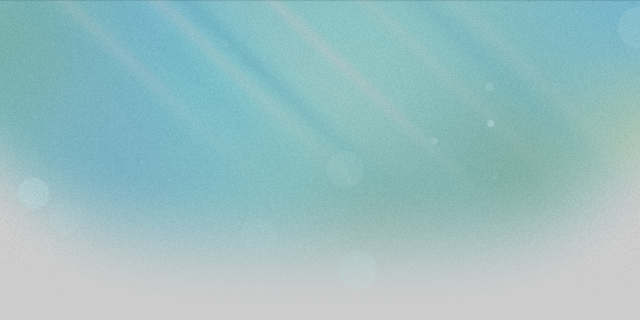
Give the GLSL for this background, as a Shadertoy shader.

```glsl
// Soft teal underwater haze with slanted light rays, pale discs and fine grain.

const vec3 TEAL       = vec3(0.51, 0.74, 0.76);
const vec3 CYAN       = vec3(0.46, 0.76, 0.81);
const vec3 BLUE       = vec3(0.46, 0.71, 0.80);
const vec3 DUSK_BLUE  = vec3(0.48, 0.69, 0.77);
const vec3 MOSS       = vec3(0.47, 0.68, 0.66);
const vec3 SAGE       = vec3(0.50, 0.68, 0.64);
const vec3 AQUA       = vec3(0.58, 0.78, 0.77);
const vec3 WARM       = vec3(0.67, 0.77, 0.69);
const vec3 FLOOR_GREY = vec3(0.80, 0.80, 0.80);
const vec3 RAY_LIGHT  = vec3(0.74, 0.77, 0.77);
const vec3 RAY_SHADE  = vec3(0.41, 0.67, 0.75);
const vec3 DISC_TINT  = vec3(0.74, 0.87, 0.88);

const float RAY_FAN     = 0.07;
const float GRAIN_CELLS = 384.0;
const float GRAIN_DEPTH = 0.045;
const float RIM_HEIGHT  = 0.003;
const int   SPECK_COUNT = 14;

// Rays: offset along the top edge, half width, strength (negative is shade)
const int RAY_COUNT = 10;
const vec3 RAYS[RAY_COUNT] = vec3[](
    vec3(0.08, 0.07, -0.16), vec3(0.20, 0.035, 0.22),
    vec3(0.35, 0.06, -0.22), vec3(0.49, 0.035, 0.30),
    vec3(0.58, 0.04, -0.45), vec3(0.73, 0.08, 0.14),
    vec3(0.85, 0.035, 0.42), vec3(1.14, 0.035, 0.22),
    vec3(1.31, 0.05, -0.25), vec3(1.42, 0.04, 0.15));

// Discs: centre, radius, opacity
const int DISC_COUNT = 9;
const vec4 DISCS[DISC_COUNT] = vec4[](
    vec4(0.104, 0.396, 0.049, 0.32), vec4(0.206, 0.318, 0.050, 0.09),
    vec4(1.078, 0.471, 0.057, 0.13), vec4(1.117, 0.156, 0.060, 0.20),
    vec4(0.807, 0.263, 0.055, 0.08), vec4(1.995, 0.914, 0.064, 0.18),
    vec4(1.534, 0.614, 0.011, 0.45), vec4(1.358, 0.560, 0.010, 0.28),
    vec4(1.529, 0.729, 0.014, 0.18));

float hash(vec2 p) {
    vec3 q = fract(vec3(p.xyx) * 0.1031);
    q += dot(q, q.yzx + 33.33);
    return fract((q.x + q.y) * q.z);
}

// Blends a round colour glow into the base
vec3 glow(vec3 base, vec2 offset, float radius, vec3 tint, float amount) {
    return mix(base, tint, amount * exp(-dot(offset, offset) / (radius * radius)));
}

float disc(vec2 offset, float radius, float soft) {
    return 1.0 - smoothstep(-soft, soft, length(offset) - radius);
}

vec3 haze(vec2 p) {
    vec3 c = TEAL;
    c = glow(c, p - vec2(0.06, 0.85), 0.32, MOSS, 0.85);
    c = glow(c, p - vec2(0.50, 0.97), 0.24, BLUE, 0.75);
    c = glow(c, p - vec2(0.40, 0.55), 0.30, DUSK_BLUE, 0.85);
    c = glow(c, p - vec2(0.72, 0.76), 0.26, CYAN, 0.75);
    c = glow(c, p - vec2(1.10, 0.72), 0.38, AQUA, 0.85);
    c = glow(c, p - vec2(1.20, 0.28), 0.28, SAGE, 0.65);
    c = glow(c, p - vec2(1.62, 0.47), 0.28, SAGE, 0.85);
    c = glow(c, p - vec2(2.00, 1.00), 0.28, BLUE, 0.90);
    return glow(c, p - vec2(2.02, 0.55), 0.24, WARM, 0.80);
}

vec3 addRays(vec3 c, vec2 p) {
    float depth = 1.0 - p.y;
    float across = p.x - depth * (1.0 + RAY_FAN);
    float fade = 1.0 - smoothstep(0.15, 0.70, depth);
    for (int i = 0; i < RAY_COUNT; i++) {
        vec3 ray = RAYS[i];
        float d = (across - ray.x) / ray.y;
        vec3 tint = ray.z > 0.0 ? RAY_LIGHT : RAY_SHADE;
        c = mix(c, tint, abs(ray.z) * fade * exp(-d * d));
    }
    return c;
}

// Grey rises from the floor and climbs higher at both sides
vec3 addFloor(vec3 c, vec2 p) {
    float side = pow(abs(p.x - 1.0), 4.0);
    return mix(c, FLOOR_GREY, smoothstep(0.55, 0.97, 1.0 - p.y + 0.25 * side));
}

vec3 addDiscs(vec3 c, vec2 p, float soft) {
    for (int i = 0; i < DISC_COUNT; i++) {
        vec4 d = DISCS[i];
        c = mix(c, DISC_TINT, d.w * disc(p - d.xy, d.z, soft));
    }
    // Faint scattered specks
    for (int i = 0; i < SPECK_COUNT; i++) {
        float id = float(i);
        vec2 centre = vec2(2.0 * hash(vec2(id, 3.0)), 0.1 + 0.8 * hash(vec2(id, 8.0)));
        float radius = mix(0.004, 0.009, hash(vec2(id, 5.0)));
        c = mix(c, DISC_TINT, 0.12 * disc(p - centre, radius, soft));
    }
    return c;
}

void mainImage(out vec4 fragColor, in vec2 fragCoord) {
    vec2 p = fragCoord / iResolution.y;
    float soft = 1.0 / iResolution.y;
    vec3 c = addRays(haze(p), p);
    c = addFloor(c, p);
    c = addDiscs(c, p, soft);
    // Grain fades towards the plain floor
    float grain = hash(floor(p * GRAIN_CELLS)) - 0.5;
    c += grain * GRAIN_DEPTH * smoothstep(0.0, 0.3, p.y);
    // Thin darker rim along the top
    c *= 1.0 - 0.12 * smoothstep(1.0 - RIM_HEIGHT - soft, 1.0 - RIM_HEIGHT + soft, p.y);
    fragColor = vec4(c, 1.0);
}
```
